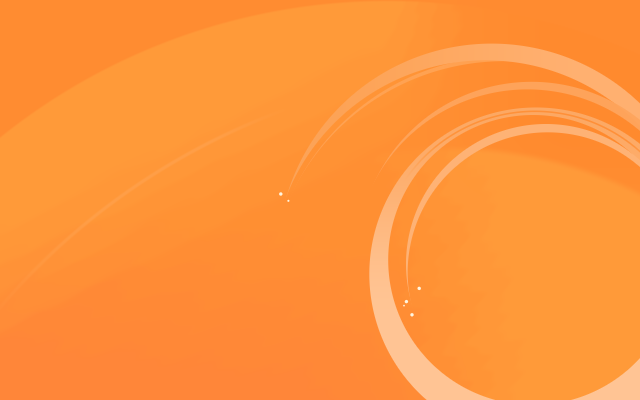
This background is drawn by a WebGL 2 fragment shader. Its source:

```glsl
#version 300 es
precision highp float;

uniform vec2 u_resolution;
out vec4 fragColor;

// Antialiased coverage of a signed distance, positive inside.
float cover(float d) {
    return clamp(d * u_resolution.y + 0.5, 0.0, 1.0);
}

float disc(vec2 p, vec2 center, float radius) {
    return cover(radius - length(p - center));
}

// Disc with a second disc cut out of it.
float crescent(vec2 p, vec2 center, float radius, vec2 cutCenter, float cutRadius) {
    return disc(p, center, radius) * (1.0 - disc(p, cutCenter, cutRadius));
}

// Crescent made by shifting one circle across itself.
float sickle(vec2 p, vec2 center, float radius, vec2 shift) {
    return crescent(p, center, radius, center + shift, radius);
}

// Layered sines stretched along the rising diagonal.
float streaks(vec2 p) {
    vec2 q = mat2(0.84, -0.54, 0.54, 0.84) * p;
    return sin(q.y * 37.0 + 2.0 * sin(q.x * 7.0)) * 0.5
         + sin(q.y * 83.0 + 3.0 * sin(q.x * 11.0 + 1.0)) * 0.3
         + sin(q.y * 171.0 + q.x * 19.0) * 0.2;
}

// Gentle steps instead of a continuous ramp.
float banded(float t, float steps) {
    float s = t * steps;
    return (floor(s) + smoothstep(0.35, 0.65, fract(s))) / steps;
}

vec3 backdrop(vec2 p) {
    float grain = streaks(p);
    vec3 amber = vec3(1.0, 0.603, 0.225);
    vec3 color = mix(vec3(1.0, 0.56, 0.198), vec3(1.0, 0.54, 0.18),
                     smoothstep(1.0, 1.45, p.x) * smoothstep(0.4, 0.7, p.y));

    // Coral warmth in the lower left
    float coral = smoothstep(0.58, 0.05, p.y + 0.12 * p.x + 0.03 * grain)
                * smoothstep(1.3, 0.75, p.x);
    color = mix(color, vec3(1.0, 0.525, 0.222), banded(coral, 5.0));

    // Broad light sweep under the upper left arc
    float slope = p.y - 0.48 * p.x + 0.014 * grain;
    float sweep = smoothstep(0.08, 0.52, slope) * smoothstep(1.2, 0.95, p.x + 0.02 * grain);
    float dome = smoothstep(-0.003, 0.004, 1.545 - length(p - vec2(0.969, -0.547)));
    color = mix(color, vec3(1.0, 0.545, 0.19), (1.0 - dome) * 0.8);
    color = mix(color, amber, dome * banded(sweep, 4.0));

    // Lit hill at the right
    float hill = smoothstep(-0.01, 0.012, 1.078 - length(p - vec2(1.118, -0.448)));
    float lit = smoothstep(0.92, 1.32, p.x + 0.18 * (p.y - 0.4) + 0.035 * grain);
    return mix(color, amber, hill * banded(lit, 4.0));
}

void main() {
    vec2 p = gl_FragCoord.xy / u_resolution.y;
    vec3 color = backdrop(p);

    // Faint long arc at the left
    float thread = smoothstep(0.007, 0.001, abs(length(p - vec2(1.297, -0.877)) - 1.706));
    thread *= smoothstep(-0.1, 0.3, p.x) * smoothstep(0.75, 0.5, p.x);
    color = mix(color, vec3(1.0, 0.64, 0.32), thread * 0.6);

    // Upper sickles
    float strand = sickle(p, vec2(1.268, 0.267), 0.5925, vec2(-0.0075, -0.0125));
    color = mix(color, vec3(1.0, 0.65, 0.35), strand * smoothstep(1.42, 1.3, p.x) * 0.8);
    float top = sickle(p, vec2(1.229, 0.356), 0.535, vec2(-0.0146, -0.0417));
    color = mix(color, mix(vec3(0.99, 0.64, 0.34), vec3(1.0, 0.69, 0.44),
                           smoothstep(0.8, 1.5, p.x)), top);
    float middle = sickle(p, vec2(1.329, 0.3625), 0.433, vec2(-0.0104, -0.019));
    color = mix(color, vec3(0.995, 0.645, 0.36), middle * 0.95);

    // Main ring, split into two strands near its crown
    float ring = crescent(p, vec2(1.34, 0.3146), 0.4167, vec2(1.333, 0.35), 0.3625);
    float split = cover(0.002 - abs(length(p - vec2(1.3375, 0.329)) - 0.3927));
    ring *= 1.0 - 0.8 * split * smoothstep(0.54, 0.66, p.y);
    vec3 ringColor = mix(vec3(1.0, 0.77, 0.58), vec3(0.99, 0.66, 0.39),
                         smoothstep(0.2, 0.72, p.y));
    color = mix(color, ringColor, ring);

    // Inner sickle
    float inner = sickle(p, vec2(1.365, 0.34), 0.35, vec2(0.0042, -0.0208));
    color = mix(color, vec3(0.995, 0.70, 0.46), inner);

    // Sparks at the tips: position and radius
    vec3 sparks[6] = vec3[6](
        vec3(0.702, 0.515, 0.0042), vec3(0.721, 0.498, 0.0025),
        vec3(1.048, 0.279, 0.0042), vec3(1.016, 0.246, 0.0042),
        vec3(1.030, 0.213, 0.0042), vec3(1.010, 0.236, 0.0020));
    for (int i = 0; i < 6; i++) {
        color = mix(color, vec3(1.0, 0.96, 0.88), disc(p, sparks[i].xy, sparks[i].z));
    }

    fragColor = vec4(color, 1.0);
}
```
